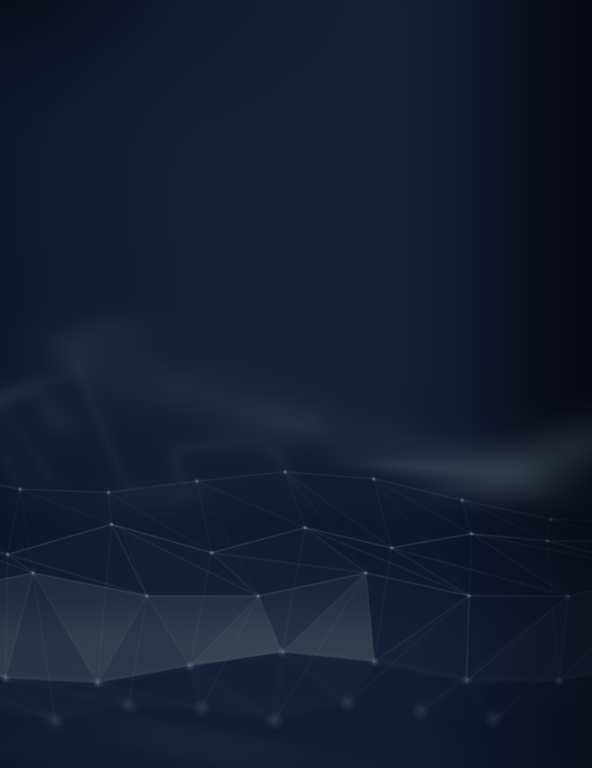
Write a Shadertoy shader that draws this background.

```glsl
const float ASPECT = 0.77;
const vec3 NAVY = vec3(0.091, 0.124, 0.225);
const vec3 DEEP = vec3(0.055, 0.077, 0.165);
const vec3 BLACK = vec3(0.018, 0.027, 0.055);
const vec3 MIST = vec3(0.27, 0.32, 0.37);
const vec3 GLINT = vec3(0.48, 0.55, 0.60);
const float LINE_WIDTH = 0.0008;
const int ROWS = 5;
const int COLUMNS = 7;

// Each mesh row: start x, column step, base height, wave height
const vec4 ROW[5] = vec4[5](
    vec4(0.026, 0.115, 0.384, -0.023), vec4(0.010, 0.117, 0.298, -0.020),
    vec4(0.043, 0.137, 0.234, 0.020), vec4(0.007, 0.120, 0.130, -0.021),
    vec4(0.072, 0.095, 0.074, -0.013));
// Each row's wave: frequency, phase, sideways bulge, slope
const vec4 WAVE[5] = vec4[5](
    vec4(1.05, 0.42, 0.0, -0.0065), vec4(2.9, 0.0, 0.036, 0.0),
    vec4(2.09, 0.0, 0.022, 0.0), vec4(1.3, 0.9, 0.0, 0.0),
    vec4(2.2, 0.0, 0.0, 0.0));
// Facet and link strength below each row
const vec4 FACET = vec4(0.02, 0.15, 0.60, 0.10);
const vec4 LINK = vec4(0.11, 0.20, 0.17, 0.04);

float hash(vec2 p) {
    return fract(sin(dot(p, vec2(127.1, 311.7))) * 43758.5);
}

float noise(vec2 p) {
    vec2 i = floor(p), f = fract(p);
    f = f * f * (3.0 - 2.0 * f);
    return mix(mix(hash(i), hash(i + vec2(1, 0)), f.x),
               mix(hash(i + vec2(0, 1)), hash(i + vec2(1, 1)), f.x), f.y);
}

float blob(vec2 p, vec2 center, vec2 radius, float slope) {
    vec2 d = p - center;
    d.y -= slope * d.x;
    d /= radius;
    return exp(-dot(d, d));
}

vec2 node(int r, int c) {
    float k = float(c);
    vec4 row = ROW[r], wave = WAVE[r];
    return vec2(row.x + row.y * k + wave.z * sin(k * 0.5236),
                row.z + wave.w * k + row.w * cos(wave.x * k - wave.y));
}

float link(vec2 p, vec2 a, vec2 b, float soft) {
    vec2 d = b - a;
    float t = clamp(dot(p - a, d) / dot(d, d), 0.0, 1.0);
    return 1.0 - smoothstep(0.0, LINE_WIDTH + soft, length(p - a - d * t));
}

float side(vec2 p, vec2 a, vec2 b) {
    vec2 d = normalize(b - a);
    return d.x * (p.y - a.y) - d.y * (p.x - a.x);
}

float facet(vec2 p, vec2 a, vec2 b, vec2 c, float soft) {
    float turn = sign(side(c, a, b));
    vec3 edges = turn * vec3(side(p, a, b), side(p, b, c), side(p, c, a));
    float inside = min(edges.x, min(edges.y, edges.z));
    float centerX = (a.x + b.x + c.x) / 3.0;
    float fade = mix(1.0, 0.16, smoothstep(0.455, 0.50, centerX));
    return smoothstep(-soft, soft, inside) * fade;
}

vec3 backdrop(vec2 p) {
    float left = smoothstep(-0.12, 0.30, p.x + 0.12 * (p.y - 0.6));
    vec3 col = mix(DEEP, NAVY, left);
    float hollow = blob(p, vec2(0.50, 0.30), vec2(0.42, 0.11), -0.1);
    col = mix(col, DEEP, 0.75 * hollow);
    col = mix(col, DEEP, 0.5 * (1.0 - smoothstep(0.05, 0.45, p.y)));
    float right = smoothstep(0.50, 0.80, p.x);
    col = mix(col, BLACK, right * mix(0.55, 0.95, smoothstep(0.2, 0.5, p.y)));
    return mix(col, BLACK, 0.6 * blob(p, vec2(0.0, 1.03), vec2(0.25, 0.13), 0.0));
}

float mist(vec2 p) {
    // Distant ridge and its blurred web
    float ridge = 0.56 - 0.28 * (p.x - 0.125);
    float span = smoothstep(0.0, 0.14, p.x) * (1.0 - smoothstep(0.50, 0.70, p.x));
    float crest = exp(-pow(abs(p.y - ridge + 0.035) / 0.035, 2.0)) * span;
    float web = pow(1.0 - abs(2.0 * noise(vec2(p.x + 0.5 * p.y, p.y) * 13.0) - 1.0), 3.0);
    float body = smoothstep(0.32, 0.40, p.y) * (1.0 - smoothstep(ridge - 0.06, ridge, p.y));
    float m = crest * (0.10 + 0.12 * noise(p * 22.0)) + 0.15 * web * body;
    // Out-of-focus patches
    m += 0.16 * blob(p, vec2(0.13, 0.565), vec2(0.065, 0.025), 0.1);
    m += 0.20 * blob(p, vec2(0.07, 0.46), vec2(0.035, 0.03), -0.5);
    m += 0.22 * blob(p, vec2(0.01, 0.485), vec2(0.065, 0.014), 0.35);
    m += 0.12 * blob(p, vec2(0.21, 0.355), vec2(0.10, 0.025), 0.1);
    m += 0.42 * blob(p, vec2(0.645, 0.385), vec2(0.075, 0.032), -0.1);
    m += 0.34 * blob(p, vec2(0.74, 0.415), vec2(0.10, 0.036), 0.25);
    m += 0.28 * blob(p, vec2(0.53, 0.393), vec2(0.065, 0.011), -0.05);
    // Faint streaks in the foreground
    float streak = 0.4 + noise(vec2(p.x * 4.0, p.y * 45.0 + p.x * 8.0));
    return m + 0.16 * streak * blob(p, vec2(0.1, 0.04), vec2(0.35, 0.06), -0.1);
}

void mainImage(out vec4 fragColor, in vec2 fragCoord) {
    vec2 p = fragCoord / iResolution.xy * vec2(ASPECT, 1.0);
    float pixel = 1.0 / iResolution.y;
    vec3 col = mix(backdrop(p), MIST, clamp(mist(p), 0.0, 0.8));

    // Triangulated mesh
    float fill = 0.0, lines = 0.0, dots = 0.0;
    for (int r = 0; r < ROWS; r++) {
        float depth = float(r);
        float radius = 0.003 + 0.00004 * pow(depth, 4.0);
        for (int c = -1; c < COLUMNS; c++) {
            vec2 a = node(r, c);
            float glow = 1.0 - smoothstep(radius * 0.2, radius + pixel, length(p - a));
            dots += glow * (r == 4 ? 0.12 : 0.36 - 0.06 * depth);
            if (r == ROWS - 1) continue;
            vec2 b = node(r, c + 1), d = node(r + 1, c), e = node(r + 1, c + 1);
            float soft = pixel * 0.7 + (r == 3 ? 0.006 : 0.0006);
            float shade = 0.7 + 0.4 * hash(vec2(c, r));
            fill += FACET[r] * shade * facet(p, a, d, e, soft);
            fill += FACET[r] * (1.7 - shade) * facet(p, a, b, e, soft);
            float strands = link(p, a, b, soft) + 0.5 * link(p, a, d, soft)
                          + 0.5 * link(p, a, e, soft);
            if (r < 3) strands += 0.3 * link(p, a, node(r + 2, c), soft);
            lines += LINK[r] * strands;
        }
    }
    float lowGlow = mix(0.6, 1.1, 1.0 - smoothstep(0.16, 0.24, p.y));
    float rightFade = 1.0 - 0.65 * smoothstep(0.55, 0.77, p.x);
    col = mix(col, MIST, clamp(fill * lowGlow, 0.0, 0.75));
    col = mix(col, GLINT, clamp((lines + dots) * rightFade, 0.0, 0.7));

    fragColor = vec4(col, 1.0);
}
```
